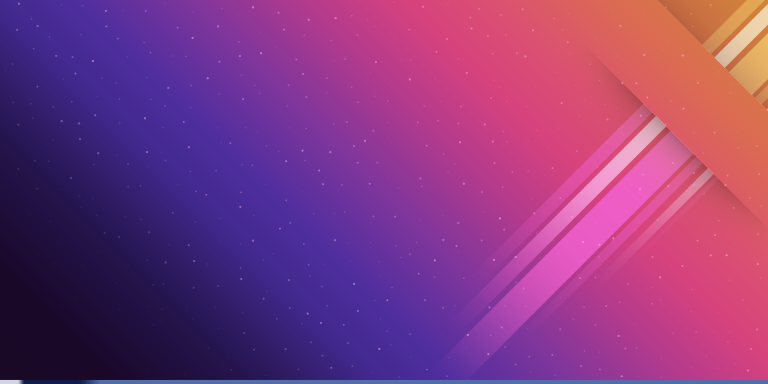
Give the GLSL for this background, as a Shadertoy shader.

```glsl
// Diagonal violet-to-orange gradient with fading stripes, a raised band and fine speckles.

// Diagonal gradient: colours and their positions along x + y
const int STOPS = 11;
const vec3 RAMP[STOPS] = vec3[](
    vec3(0.10, 0.03, 0.15), vec3(0.10, 0.03, 0.16), vec3(0.14, 0.08, 0.30),
    vec3(0.26, 0.16, 0.56), vec3(0.31, 0.18, 0.62), vec3(0.50, 0.21, 0.61),
    vec3(0.71, 0.23, 0.55), vec3(0.84, 0.26, 0.49), vec3(0.86, 0.32, 0.44),
    vec3(0.86, 0.42, 0.32), vec3(0.82, 0.53, 0.22));
const float RAMP_POS[STOPS] = float[](
    0.0, 0.30, 0.65, 1.0, 1.2, 1.5, 1.8, 2.05, 2.3, 2.6, 3.0);

// Stripes: left edge, right edge, opacity, position where the fade begins
const int STRIPES = 6;
const vec4 STRIPE[STRIPES] = vec4[](
    vec4(1.945, 1.992, 0.55, 1.42), vec4(2.010, 2.064, 0.90, 1.28),
    vec4(2.086, 2.206, 0.85, 1.10), vec4(2.221, 2.255, 0.50, 1.42),
    vec4(2.281, 2.312, 0.75, 1.75), vec4(2.323, 2.339, 0.35, 1.85));
const float WHITENESS[STRIPES] = float[](0.0, 0.65, 0.0, 0.0, 0.6, 0.0);
const vec3 MAGENTA = vec3(0.95, 0.38, 0.82);
const vec3 GOLD = vec3(0.96, 0.78, 0.42);
const vec3 CREAM = vec3(0.97, 0.94, 0.91);
const float FADE_LENGTH = 0.85;

// Raised band and the shadows beside it
const float BAND_LOW = 2.406;
const float BAND_HIGH = 2.711;
const float SHADOW_CENTRE = 2.13;
const float SHADOW_REACH = 0.55;

// Speckles
const float SPECK_CELLS = 17.0;
const float SPECK_RADIUS = 0.0024;
const vec3 SPECK_COLOUR = vec3(0.95, 0.68, 0.88);

// Bar along the bottom
const float BAR_HEIGHT = 0.0105;
const vec3 BAR_PALE = vec3(0.82, 0.84, 0.90);
const vec3 BAR_NAVY = vec3(0.05, 0.11, 0.29);
const vec3 BAR_BLUE = vec3(0.32, 0.43, 0.66);

vec3 hash3(vec2 cell) {
    vec3 q = fract(cell.xyx * vec3(0.1031, 0.1030, 0.0973));
    q += dot(q, q.yxz + 33.33);
    return fract((q.xxy + q.yzz) * q.zyx);
}

vec3 ramp(float along) {
    vec3 colour = RAMP[0];
    for (int i = 1; i < STOPS; i++) {
        float t = clamp((along - RAMP_POS[i - 1]) / (RAMP_POS[i] - RAMP_POS[i - 1]), 0.0, 1.0);
        colour = mix(colour, RAMP[i], t);
    }
    return colour;
}

// Antialiased coverage of the interval from low to high
float interval(float x, float low, float high, float aa) {
    return clamp((min(x - low, high - x)) / aa + 0.5, 0.0, 1.0);
}

vec3 addStripes(vec3 colour, float along, float across, float aa) {
    vec3 tint = mix(MAGENTA, GOLD, smoothstep(2.1, 2.9, along));
    float bleach = smoothstep(1.5, 2.4, along);
    for (int i = 0; i < STRIPES; i++) {
        vec4 s = STRIPE[i];
        float fade = smoothstep(s.w, s.w + FADE_LENGTH, along);
        vec3 ink = mix(tint, CREAM, WHITENESS[i] * bleach);
        colour = mix(colour, ink, interval(across, s.x, s.y, aa) * s.z * fade);
    }
    return colour;
}

float bandShadow(float along, float across) {
    float taper = 1.0 - smoothstep(0.1, SHADOW_REACH, abs(across - SHADOW_CENTRE));
    float below = 0.26 * exp(-max(BAND_LOW - along, 0.0) / 0.055) * step(along, BAND_LOW);
    float above = 0.14 * exp(-max(along - BAND_HIGH, 0.0) / 0.10) * step(BAND_HIGH, along);
    return below * taper + above;
}

float speckles(vec2 p, float pixel) {
    vec2 cell = floor(p * SPECK_CELLS);
    vec3 rnd = hash3(cell);
    vec2 centre = (cell + 0.1 + 0.8 * rnd.xy) / SPECK_CELLS;
    float radius = SPECK_RADIUS * (0.6 + 0.6 * rnd.z);
    float dotMask = 1.0 - smoothstep(radius - pixel * 0.5, radius + pixel * 0.5, length(p - centre));
    return dotMask * mix(0.12, 0.55, rnd.z * rnd.z);
}

void mainImage(out vec4 fragColor, in vec2 fragCoord) {
    vec2 p = fragCoord / iResolution.xy * vec2(2.0, 1.0);
    float pixel = 1.0 / iResolution.y;
    float aa = 1.414 * pixel;
    float along = p.x + p.y;
    float across = p.x - p.y + 1.0;

    // Gradient, then striped and shaded layer beneath the band
    vec3 base = ramp(along);
    vec3 under = addStripes(base, along, across, aa);
    under *= 1.0 - bandShadow(along, across);
    vec3 colour = mix(under, base, interval(along, BAND_LOW, BAND_HIGH, aa));

    // Speckles thin out in the dark corner
    colour = mix(colour, SPECK_COLOUR, speckles(p, pixel) * smoothstep(0.3, 1.2, along));

    // Bottom bar
    vec3 bar = mix(BAR_PALE, BAR_NAVY, smoothstep(0.045, 0.065, p.x));
    bar = mix(bar, BAR_BLUE, smoothstep(0.20, 0.27, p.x));
    colour = mix(colour, bar, clamp((BAR_HEIGHT - p.y) / pixel + 0.5, 0.0, 1.0));

    fragColor = vec4(colour, 1.0);
}
```
